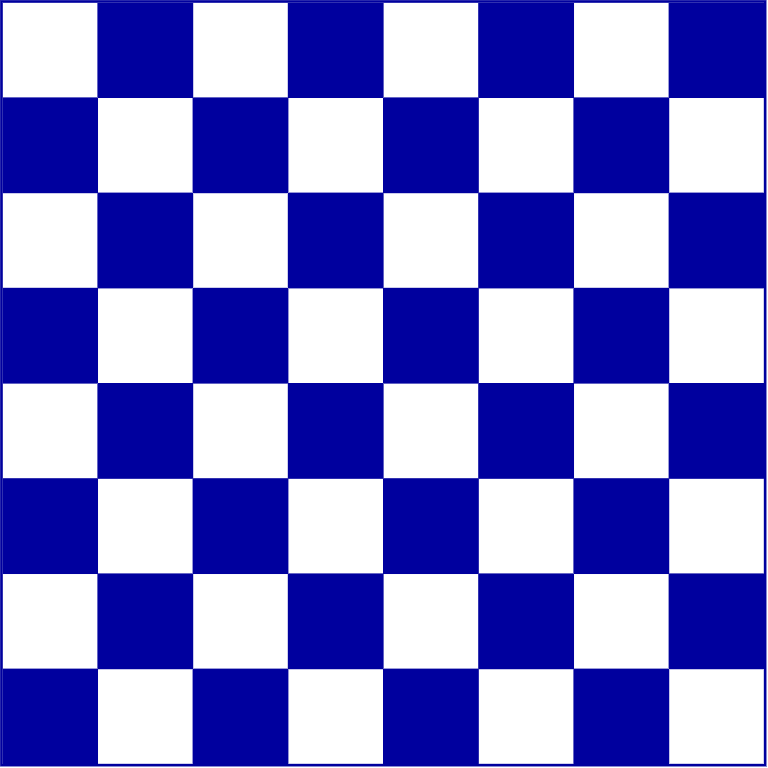
Reproduce this pattern procedurally as a Shadertoy shader.

```glsl
// Navy and white checkerboard, eight by eight, with a thin navy frame.

const vec3 NAVY = vec3(0.0, 0.0, 0.62);
const vec3 WHITE = vec3(1.0);

const float CELLS = 8.0;
const vec2 BOARD_CENTER = vec2(0.4991, 0.5009);
const float BOARD_SIZE = 0.9917;
const float FRAME_SIZE = 0.9978;
const float OUTLINE = 0.0004; // navy overlap into each white square

// Signed distance to a square, negative inside.
float squareDistance(vec2 p, float halfSize) {
    vec2 d = abs(p) - halfSize;
    return length(max(d, 0.0)) + min(max(d.x, d.y), 0.0);
}

// Signed distance to the white squares; p has its origin at the board's corner.
float checkerDistance(vec2 p, float cellSize) {
    vec2 cell = floor(p / cellSize);
    vec2 local = (fract(p / cellSize) - 0.5) * cellSize;
    float inside = squareDistance(local, 0.5 * cellSize);
    // The lower left cell is navy, so odd cells are white.
    float isWhite = mod(cell.x + cell.y, 2.0);
    return mix(-inside, inside, isWhite);
}

// Antialiased coverage of a shape from its signed distance.
float coverage(float dist, float pixel) {
    return clamp(0.5 - dist / pixel, 0.0, 1.0);
}

void mainImage(out vec4 fragColor, in vec2 fragCoord) {
    float pixel = 1.0 / min(iResolution.x, iResolution.y);
    vec2 p = fragCoord / iResolution.xy - BOARD_CENTER;

    // Frame on a white ground
    float frame = squareDistance(p, 0.5 * FRAME_SIZE);
    vec3 color = mix(WHITE, NAVY, coverage(frame, pixel));

    // White squares, clipped to the board
    float board = squareDistance(p, 0.5 * BOARD_SIZE);
    float checker = checkerDistance(p + 0.5 * BOARD_SIZE, BOARD_SIZE / CELLS);
    float whiteSquares = max(checker, board) + OUTLINE;
    color = mix(color, WHITE, coverage(whiteSquares, pixel));

    fragColor = vec4(color, 1.0);
}
```
